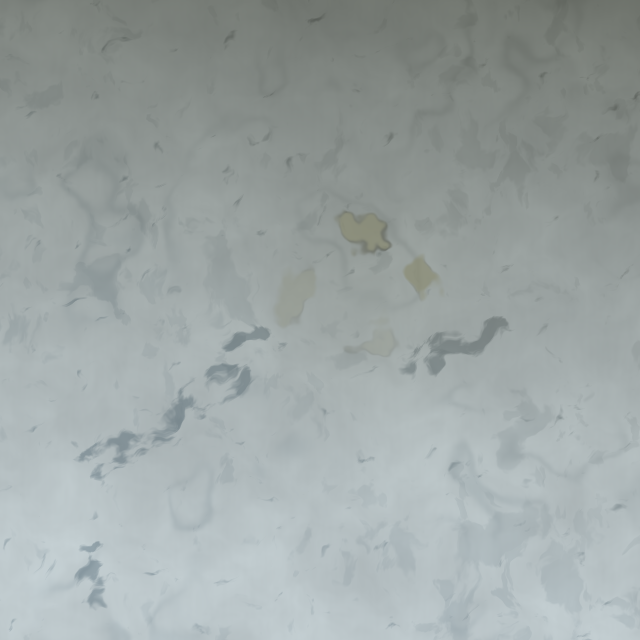
Give the GLSL for this texture, as a Shadertoy shader.

```glsl
#define LOW_LIGHT  vec3(0.740, 0.782, 0.795)
#define TOP_SHADE  vec3(0.455, 0.475, 0.450)
#define OCHRE      vec3(0.530, 0.530, 0.420)
#define COOL_STAIN vec3(1.00, 0.84, 0.74)
#define WARM_STAIN vec3(0.90, 0.88, 0.92)
#define MOTTLE     0.075
#define FLAKE      0.095
#define RING       0.075
#define SMUDGE     0.24

// Gradient noise
vec2 gradientAt(vec2 cell) {
    vec3 h = fract(cell.xyx * vec3(0.1031, 0.1030, 0.0973));
    h += dot(h, h.yzx + 33.33);
    float angle = 6.28318 * fract((h.x + h.y) * h.z);
    return vec2(cos(angle), sin(angle));
}

float gradientNoise(vec2 p) {
    vec2 i = floor(p), f = fract(p);
    vec2 u = f * f * f * (f * (f * 6.0 - 15.0) + 10.0);
    vec2 e = vec2(0.0, 1.0);
    float low = mix(dot(gradientAt(i), f),
                    dot(gradientAt(i + e.yx), f - e.yx), u.x);
    float high = mix(dot(gradientAt(i + e), f - e),
                     dot(gradientAt(i + e.yy), f - e.yy), u.x);
    return mix(low, high, u.y);
}

float fbm(vec2 p, int octaves) {
    float sum = 0.0, amplitude = 0.5;
    for (int i = 0; i < octaves; i++) {
        sum += amplitude * gradientNoise(p);
        p = mat2(1.6, 1.2, -1.2, 1.6) * p + 17.3;
        amplitude *= 0.5;
    }
    return sum;
}

float segmentDistance(vec2 p, vec2 a, vec2 b) {
    vec2 ap = p - a, ab = b - a;
    return length(ap - ab * clamp(dot(ap, ab) / dot(ab, ab), 0.0, 1.0));
}

// Diagonal traces where the smudges gather
float traceBand(vec2 p) {
    float d = segmentDistance(p, vec2(0.15, 0.27), vec2(0.36, 0.41));
    d = min(d, segmentDistance(p, vec2(0.64, 0.43), vec2(0.77, 0.475)));
    d = min(d, segmentDistance(p, vec2(0.13, 0.14), vec2(0.16, 0.07)));
    d = min(d, segmentDistance(p, vec2(0.37, 0.47), vec2(0.41, 0.49)));
    return exp(-d * d * 1800.0);
}

// Thin soft contour lines around cloudy shapes
float contourRings(vec2 p) {
    float cloud = fbm(p * 4.6 + 8.0, 3);
    float offset = (abs(cloud) - 0.14) / 0.032;
    float presence = smoothstep(-0.08, 0.2, fbm(p * 3.2 + 41.0, 2));
    return exp(-offset * offset) * presence;
}

// Ochre spots in a loose circle: x = fill, y = darker rim
vec2 ochreSpots(vec2 p) {
    vec2 spots = vec2(0.0);
    for (int i = 0; i < 4; i++) {
        float k = float(i), angle = 1.7 + 1.55 * k;
        vec2 center = vec2(0.57, 0.56) + 0.085 * vec2(cos(angle), sin(angle));
        float radius = 0.022 + 0.006 * sin(k * 2.3);
        float d = length((p - center) * vec2(0.8, 1.0)) - radius;
        float strength = 0.55 + 0.4 * cos(k * 2.0);
        float rim = exp(-d * d * 70000.0);
        spots = max(spots, strength * vec2(smoothstep(0.007, -0.007, d), rim));
    }
    return spots;
}

void mainImage(out vec4 fragColor, in vec2 fragCoord) {
    vec2 uv = fragCoord / iResolution.xy;
    vec2 warp = vec2(fbm(uv * 9.0, 4), fbm(uv * 9.0 + 53.0, 4));
    vec2 p = uv + 0.06 * warp;

    // Falling light, dimmer toward the upper right
    float height = clamp(uv.y + 0.13 * (uv.x - 0.5), 0.0, 1.1);
    vec3 color = mix(LOW_LIGHT, TOP_SHADE, pow(height, 1.5));
    vec3 stain = mix(COOL_STAIN, WARM_STAIN,
                     smoothstep(0.35, 1.0, 0.5 * uv.x + 0.75 * uv.y));

    // Cloudy plaster and faint upright brushing
    float mottle = fbm(p * 5.0 + 23.0, 5) + 0.35 * fbm(p * 24.0, 3);
    float brushing = gradientNoise(uv * vec2(150.0, 18.0));
    color *= 1.0 + MOTTLE * 1.8 * mottle + 0.006 * brushing;

    // Ragged flakes, clustered and slightly upright
    float cluster = fbm(uv * 3.0 + 71.0, 2);
    float ragged = fbm(p * vec2(13.0, 10.0) + 5.0, 5);
    float flakes = smoothstep(0.15, 0.25, ragged + 0.45 * cluster);
    float flecks = smoothstep(0.18, 0.28,
                       fbm(p * vec2(27.0, 19.0) + 90.0, 4) + 0.4 * cluster);
    float fade = 0.65 + 0.8 * fbm(uv * 7.0 + 12.0, 2);
    color *= 1.0 - FLAKE * fade * max(flakes, 0.8 * flecks) * stain;

    // Contours
    color *= 1.0 - RING * contourRings(uv + 0.035 * warp) * stain;

    // Dark broken smudges drawn out along the traces
    vec2 along = mat2(0.84, -0.54, 0.54, 0.84) * p;
    float broken = fbm(along * vec2(20.0, 38.0) + 31.0, 4);
    float smudge = smoothstep(0.22, 0.46, broken + 0.4 * traceBand(p));
    color *= 1.0 - SMUDGE * smudge * stain;

    // Ochre stains
    vec2 spots = ochreSpots(uv + 0.13 * warp);
    float halo = exp(-40.0 * dot(uv - vec2(0.58, 0.55), uv - vec2(0.58, 0.55)));
    color = mix(color, OCHRE, 0.6 * spots.x + 0.08 * halo);
    color *= 1.0 - 0.2 * spots.y * smoothstep(-0.15, 0.15, ragged);

    fragColor = vec4(clamp(color, 0.0, 1.0), 1.0);
}
```
